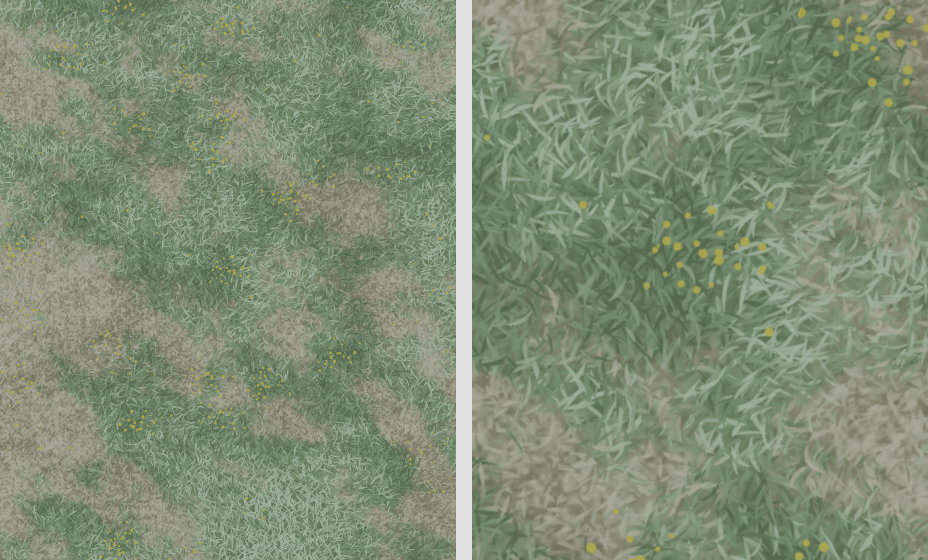
Left, the full canvas; right, a detail of the centre.
Give the GLSL for this texture, as a WebGL 2 fragment shader.

```glsl
#version 300 es
precision highp float;
// Worn meadow: slanting bands of grass and dry soil with clusters of small yellow flowers.
uniform vec2 u_resolution;
out vec4 fragColor;

const vec3 GRASS_DARK = vec3(0.33, 0.41, 0.30);
const vec3 GRASS_MID = vec3(0.46, 0.55, 0.44);
const vec3 GRASS_LIGHT = vec3(0.62, 0.69, 0.61);
const vec3 SOIL = vec3(0.54, 0.54, 0.46);
const vec3 SOIL_DARK = vec3(0.47, 0.46, 0.38);
const vec3 STRAW = vec3(0.66, 0.66, 0.60);
const vec3 PETAL = vec3(0.68, 0.66, 0.30);
const float BLADE_CELL = 0.014;
const int BLADE_LAYERS = 8;

float hash(vec2 p) {
  return fract(sin(dot(p, vec2(127.1, 311.7))) * 43758.5);
}

vec2 hash2(vec2 p) {
  return vec2(hash(p), hash(p + 57.3));
}

float noise(vec2 p) {
  vec2 cell = floor(p), f = fract(p);
  f = f * f * (3.0 - 2.0 * f);
  float low = mix(hash(cell), hash(cell + vec2(1, 0)), f.x);
  float high = mix(hash(cell + vec2(0, 1)), hash(cell + vec2(1, 1)), f.x);
  return mix(low, high, f.y);
}

float fbm(vec2 p) {
  float sum = 0.0, weight = 0.5;
  for (int i = 0; i < 4; i++) {
    sum += weight * noise(p);
    p = p * 2.03 + 17.1;
    weight *= 0.5;
  }
  return sum / 0.9375;
}

// Share of grass, 0 on bare soil and 1 in lush turf, stretched down the slope.
float grassCover(vec2 p) {
  vec2 warped = p + 0.06 * vec2(noise(p * 7.0), noise(p * 7.0 + 31.0));
  vec2 slope = vec2(0.85, -0.53);
  vec2 q = vec2(dot(warped, slope) * 3.2, dot(warped, vec2(-slope.y, slope.x)) * 8.0);
  float cover = fbm(q + 4.7) + 0.3 * (fbm(p * 26.0) - 0.5);
  return smoothstep(0.39, 0.64, cover);
}

// Coverage of one curved, tapered blade centred on the origin.
float bladeMask(vec2 p, float angle, float halfLength, float width, float bend, float soft) {
  vec2 dir = vec2(cos(angle), sin(angle));
  vec2 local = vec2(dot(p, dir), dot(p, vec2(-dir.y, dir.x)));
  float t = local.x / halfLength;
  float taper = max(0.0, 1.0 - t * t);
  float dist = abs(local.y + bend * halfLength * (t * t - 0.4)) - width * taper;
  return (1.0 - smoothstep(-soft, soft, dist)) * smoothstep(0.0, 0.25, taper);
}

// One layer of scattered blades blended over the colour below.
vec3 addBlades(vec3 base, vec2 p, float cover, float shade, float lean, float layer, float soft) {
  vec2 grid = p / BLADE_CELL + layer * vec2(7.37, 3.61);
  vec2 home = floor(grid);
  for (int y = -1; y <= 1; y++) {
    for (int x = -1; x <= 1; x++) {
      vec2 cell = home + vec2(x, y);
      vec2 id = cell + layer * 41.0;
      vec2 place = hash2(id), shape = hash2(id + 13.7), look = hash2(id + 29.1);
      float halfLength = mix(0.005, 0.0135, shape.x) * mix(0.6, 1.0, cover);
      float angle = lean + (shape.y - 0.5) * 2.6;
      float mask = bladeMask((grid - cell - place) * BLADE_CELL, angle, halfLength,
                             mix(0.0008, 0.0016, look.y), 0.5 * (place.x - 0.5), soft);
      float tone = clamp(look.x * 0.9 + shade + layer * 0.025, 0.0, 1.0);
      vec3 green = mix(GRASS_DARK, GRASS_MID, smoothstep(0.0, 0.45, tone));
      green = mix(green, GRASS_LIGHT, smoothstep(0.45, 1.0, tone));
      vec3 dry = mix(SOIL_DARK, STRAW, smoothstep(-0.1, 0.75, look.x + 0.5 * shade));
      float greenness = smoothstep(-0.15, 0.15, cover - 0.08 - 0.6 * look.y);
      base = mix(base, mix(dry, green, greenness), mask * mix(0.65, 0.95, cover));
    }
  }
  return base;
}

// Density of flowers around loosely scattered cluster centres.
float flowerDensity(vec2 p) {
  vec2 grid = p / 0.13, home = floor(grid);
  float density = 0.0;
  for (int y = -1; y <= 1; y++) {
    for (int x = -1; x <= 1; x++) {
      vec2 cell = home + vec2(x, y);
      vec2 offset = (grid - cell - hash2(cell + 83.0)) * vec2(1.0, 1.4);
      float strength = smoothstep(0.3, 0.85, hash(cell + 19.0));
      density = max(density, strength * exp(-dot(offset, offset) * 16.0));
    }
  }
  return density;
}

// Small blossoms on a turned grid, present where the density allows.
float flowerMask(vec2 p, float density, float angle, float soft) {
  float c = cos(angle), s = sin(angle);
  vec2 grid = mat2(c, s, -s, c) * p / 0.0125 + angle * 9.0, cell = floor(grid);
  vec2 centre = 0.26 + 0.48 * hash2(cell + 7.0);
  float radius = mix(0.0014, 0.0029, hash(cell + 3.0));
  float dist = length(grid - cell - centre) * 0.0125 - radius;
  return step(hash(cell + 61.0), density * 0.6) * (1.0 - smoothstep(-soft, soft, dist));
}

void main() {
  vec2 p = gl_FragCoord.xy / u_resolution.y;
  float soft = max(0.0009, 0.5 / u_resolution.y);
  float density = flowerDensity(p);
  float cover = clamp(grassCover(p) + 0.2 * density, 0.0, 1.0);
  float clump = fbm(p * vec2(22.0, 30.0) + 9.0) - 0.5;
  float shade = 0.9 * clump + 0.7 * (noise(p * 8.0 + 40.0) - 0.5) - 0.2 * density;
  float lean = 1.0 + 2.4 * (noise(p * 11.0 + 5.0) - 0.5);

  // Ground: soil with fine crumbs, shaded turf beneath the blades.
  float crumbs = noise(p * 290.0) * 0.6 + noise(p * 130.0) * 0.4;
  vec3 soil = mix(SOIL_DARK, STRAW, smoothstep(0.0, 0.85, crumbs + 0.5 * shade));
  vec3 color = mix(soil, mix(GRASS_DARK, GRASS_MID, crumbs), cover);

  for (int i = 0; i < BLADE_LAYERS; i++) {
    color = addBlades(color, p, cover, shade, lean, float(i), soft);
  }
  for (int i = 0; i < 3; i++) {
    color = mix(color, PETAL, 0.9 * flowerMask(p, density, 0.4 + 0.7 * float(i), soft));
  }
  fragColor = vec4(color, 1.0);
}
```
